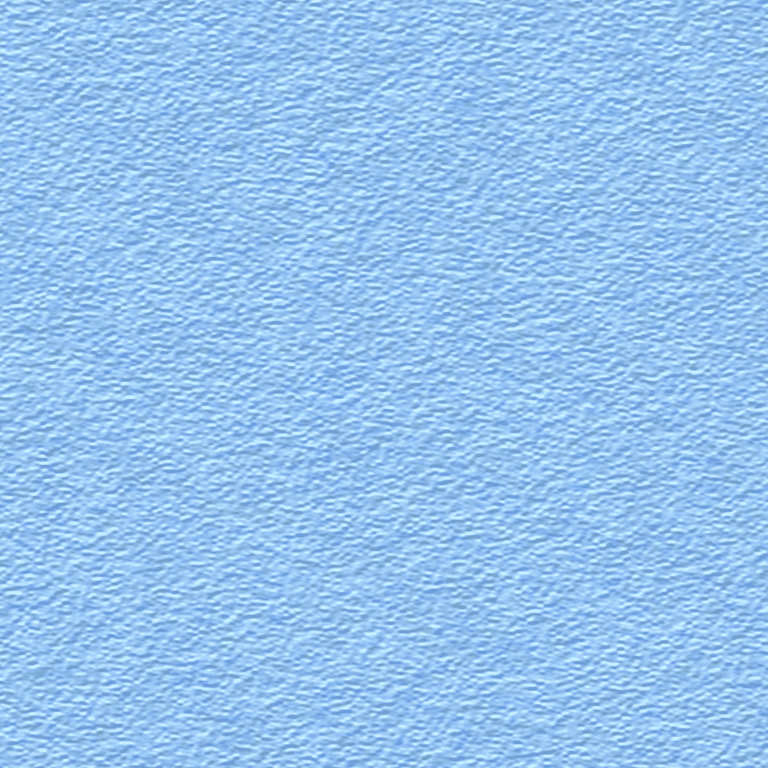
This texture is drawn by a three.js fragment shader. Its source:

```glsl
// Pale blue embossed surface with fine, short, wavy horizontal flecks.
// Two tilted layers of stretched value noise form a height field; its slope
// towards the upper left light is mapped to a ramp of blues.

#define GRAIN vec2(118.0, 212.0)      // noise cells across and up
#define LIGHT_STEP vec2(-0.0010, 0.0027) // emboss offset towards the light
#define RELIEF_GAIN 3.9               // contrast of the emboss
#define MOTTLE 0.34                   // strength of broad light and dark patches
#define TINT 0.05                     // greyish variation in the shadows
#define BIAS -0.08                    // overall shift towards shadow
#define SHADE vec3(0.450, 0.638, 0.845)
#define MIDTONE vec3(0.600, 0.784, 0.968)
#define LIGHT vec3(0.735, 0.905, 1.000)

varying vec2 vUv;

float hash(vec2 cell) {
  vec3 q = fract(vec3(cell.xyx) * vec3(0.1031, 0.1030, 0.0973));
  q += dot(q, q.yzx + 33.33);
  return fract((q.x + q.y) * q.z);
}

float valueNoise(vec2 p) {
  vec2 cell = floor(p);
  vec2 f = fract(p);
  vec2 s = f * f * (3.0 - 2.0 * f);
  float bottom = mix(hash(cell), hash(cell + vec2(1.0, 0.0)), s.x);
  float top = mix(hash(cell + vec2(0.0, 1.0)), hash(cell + vec2(1.0, 1.0)), s.x);
  return mix(bottom, top, s.y);
}

vec2 rotate(vec2 p, float angle) {
  float c = cos(angle);
  float s = sin(angle);
  return vec2(c * p.x + s * p.y, c * p.y - s * p.x);
}

// Flecks leaning slightly up to the right, crossed by a finer set
float height(vec2 p) {
  float rising = valueNoise(rotate(p, 0.16) * GRAIN + 300.0);
  float falling = valueNoise(rotate(p, -0.14) * GRAIN * 1.12 + 700.0);
  return rising + falling;
}

// Shadow to highlight, with blue saturating early
vec3 blueRamp(float tone) {
  vec3 dark = mix(SHADE, MIDTONE, clamp(tone * 0.5 + 0.9, -0.1, 1.0));
  return mix(dark, LIGHT, clamp((tone - 0.2) / 1.6, 0.0, 1.3));
}

void main() {
  // Emboss: height difference along the light direction
  float relief = height(vUv) - height(vUv + LIGHT_STEP);
  float patches = valueNoise(vUv * vec2(30.0, 42.0) + 50.0) - 0.5;
  float tone = relief * RELIEF_GAIN + patches * 2.0 * MOTTLE + BIAS;

  // Shadows drift between clear blue and grey blue
  float drift = valueNoise(vUv * vec2(75.0, 110.0) + 120.0) - 0.5;
  float shadow = 1.0 - smoothstep(-1.2, 0.4, tone);
  vec3 color = blueRamp(tone) + vec3(0.7, 0.4, -1.6) * drift * shadow * TINT;

  gl_FragColor = vec4(clamp(color, 0.0, 1.0), 1.0);
}
```
